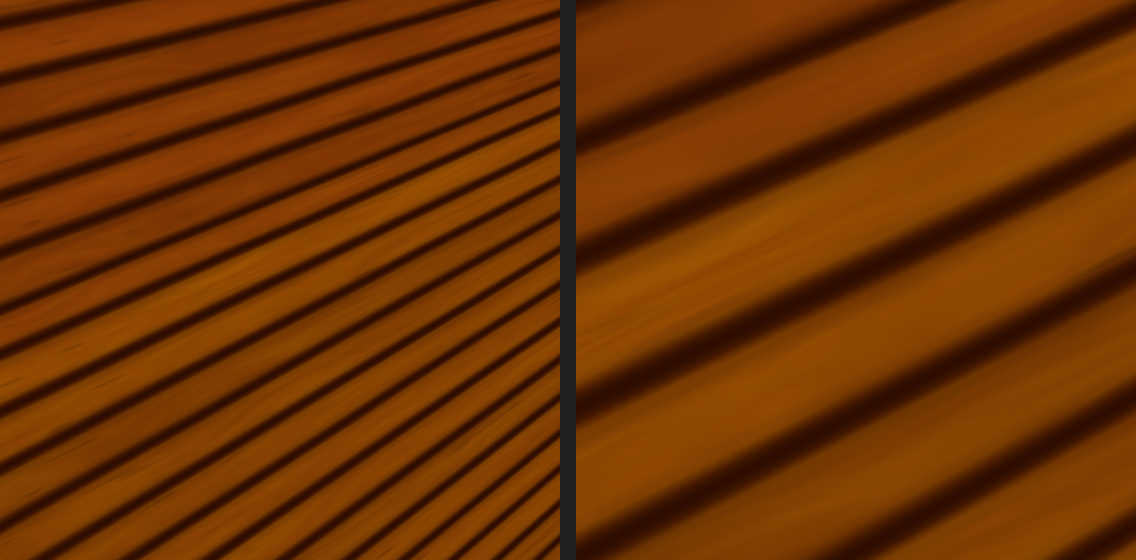
Left: the whole. Right: its middle third, enlarged.
Give the GLSL for this texture, as a WebGL 1 fragment shader.

```glsl
precision highp float;
uniform vec2 u_resolution;

#define VANISH vec2(2.548, 1.482)
#define FIRST_SLOPE 0.206
#define SLOPE_STEP 0.0404
#define SPACING_DRIFT 0.25
#define GRAIN 0.16
#define PLANK_VARIATION 0.07
#define RED_WOOD vec3(0.525, 0.228, 0.014)
#define GOLD_WOOD vec3(0.525, 0.256, 0.006)
#define GAP_DARK vec3(0.180, 0.052, 0.000)
#define GAP_BROWN vec3(0.260, 0.092, 0.000)

float hash(vec2 p) {
  p = fract(p * vec2(0.1031, 0.1137));
  p += dot(p, p.yx + 33.33);
  return fract((p.x + p.y) * p.x * 7.31);
}

float noise(vec2 p) {
  vec2 i = floor(p);
  vec2 f = fract(p);
  f = f * f * (3.0 - 2.0 * f);
  return mix(mix(hash(i), hash(i + vec2(1.0, 0.0)), f.x),
             mix(hash(i + vec2(0.0, 1.0)), hash(i + 1.0), f.x), f.y);
}

float fbm(vec2 p) {
  float sum = 0.0;
  float weight = 0.5;
  for (int i = 0; i < 4; i++) {
    sum += weight * noise(p);
    p = p * vec2(1.9, 2.1) + 17.3;
    weight *= 0.5;
  }
  return sum / 0.9375;
}

// Plank coordinate: each whole number is a gap, counted from the top
float plankCoord(vec2 p) {
  vec2 toVanish = VANISH - p;
  float u = (toVanish.y / toVanish.x - FIRST_SLOPE) / SLOPE_STEP;
  float drift = smoothstep(4.8, 5.8, u) * (1.0 - smoothstep(10.5, 15.0, u));
  return u + SPACING_DRIFT * drift;
}

// Wood tone with streaks running along the plank
vec3 woodColor(float u, float along) {
  float plank = floor(u);
  float across = fract(u);
  vec2 seed = vec2(plank * 13.7 + 40.0, plank * 7.9 + 60.0);

  float slant = 0.5 * noise(vec2(along * 5.0, across * 2.0) + seed);
  float broad = fbm(vec2(along * 5.0, (across + slant) * 4.0) + seed);
  float fine = fbm(vec2(along * 22.0, (across + slant) * 13.0) + seed.yx);
  float streak = noise(vec2(along * 8.0, across * 7.0 + along * 2.0) + seed * 1.7);

  float golden = smoothstep(3.5, 6.5, plank + 0.8 * (broad - 0.5));
  vec3 wood = mix(RED_WOOD, GOLD_WOOD, golden);
  float bright = exp(-2.0 * (plank - 6.0) * (plank - 6.0));
  float tone = 1.0 + PLANK_VARIATION * (hash(seed) - 0.5 + 1.2 * bright);
  tone += GRAIN * (broad - 0.5) + 0.6 * GRAIN * (fine - 0.5);
  tone -= 0.16 * smoothstep(0.86, 1.0, streak);
  wood.g *= 1.0 + 0.14 * (broad - 0.5) + 0.04 * bright;
  return wood * tone;
}

void main() {
  vec2 p = gl_FragCoord.xy / u_resolution;
  float u = plankCoord(p);
  float along = length(VANISH - p);

  // Uneven plank edges, softer on the side above each gap
  float wobble = 0.025 * (noise(vec2(along * 6.0, floor(u + 0.5) * 5.3 + 30.0)) - 0.5);
  float d = fract(u + 0.5) - 0.5 + wobble;
  float lower = smoothstep(0.06, 0.165, d);
  float upper = smoothstep(0.085, 0.22, -d);

  // Rounded faces fall off gently toward the gaps
  float face = 1.0 - 0.13 * (1.0 - smoothstep(0.15, 0.34, abs(d)));
  vec3 gap = mix(GAP_DARK, GAP_BROWN, smoothstep(0.01, 0.11, abs(d + 0.015)));
  vec3 color = mix(gap, woodColor(u, along) * face, max(lower, upper));

  gl_FragColor = vec4(color, 1.0);
}
```
